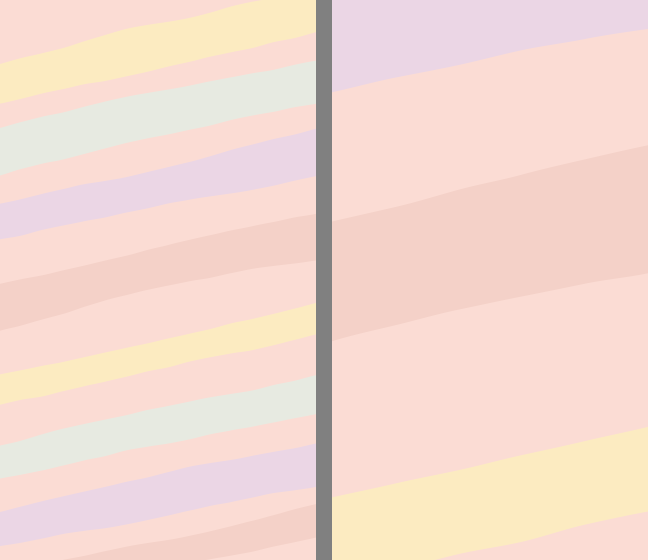
Left, the full canvas; right, a detail of the centre.
Reproduce this pattern procedurally as a WebGL 1 fragment shader.

```glsl
precision highp float;
// Hand-cut pastel stripes rising gently to the right over a blush ground.
// A cycle of four colours is laid twice; each stripe has its own place, taper
// and bend, and every edge gets a small noise wobble like cut paper.

uniform vec2 u_resolution;

#define GROUND vec3(0.984, 0.863, 0.831)
#define YELLOW vec3(0.988, 0.922, 0.757)
#define SAGE   vec3(0.906, 0.918, 0.882)
#define LILAC  vec3(0.922, 0.839, 0.898)
#define ROSE   vec3(0.957, 0.820, 0.784)
#define WOBBLE 0.0040      // edge wobble, fraction of canvas height
#define WOBBLE_CELLS 5.0   // wobbles across the canvas

float hash(float n) {
  return fract(sin(n * 127.1) * 43758.5453);
}

// Smooth 1D value noise in -1..1
float noise(float x) {
  float cell = floor(x);
  float f = fract(x);
  return mix(hash(cell), hash(cell + 1.0), f * f * (3.0 - 2.0 * f)) * 2.0 - 1.0;
}

// Offset of one edge: a broad bow plus broad and fine wobble
float edgeOffset(float x, float bend, float seed) {
  float broad = noise(x * WOBBLE_CELLS + seed * 17.0);
  float fine = noise(x * WOBBLE_CELLS * 3.0 + seed * 31.0);
  return bend * 4.0 * x * (1.0 - x) + WOBBLE * (0.75 * broad + 0.25 * fine);
}

vec3 stripeColor(int i) {
  if (i == 0) return YELLOW;
  if (i == 1) return SAGE;
  if (i == 2) return LILAC;
  return ROSE;
}

// Lays one colour cycle; each vec4 holds a value per stripe.
// p runs rightward and downward from the top left, both 0..1.
vec3 layCycle(vec3 color, vec2 p, vec4 leftY, vec4 rise, vec4 halfLeft,
              vec4 halfRight, vec4 bendTop, vec4 bendBottom, float seed) {
  for (int i = 0; i < 4; i++) {
    float id = seed + float(i) * 2.0;
    float center = leftY[i] - rise[i] * p.x;
    float halfWidth = mix(halfLeft[i], halfRight[i], p.x);
    float top = center - halfWidth + edgeOffset(p.x, bendTop[i], id);
    float bottom = center + halfWidth + edgeOffset(p.x, bendBottom[i], id + 1.0);
    float inside = min(p.y - top, bottom - p.y);
    float cover = clamp(0.5 + inside * u_resolution.y, 0.0, 1.0);
    color = mix(color, stripeColor(i), cover);
  }
  return color;
}

void main() {
  vec2 p = gl_FragCoord.xy / u_resolution;
  p.y = 1.0 - p.y;

  // Upper, wider cycle
  vec3 color = layCycle(GROUND, p,
    vec4(0.149, 0.269, 0.394, 0.549),
    vec4(0.128, 0.121, 0.121, 0.128),
    vec4(0.033, 0.042, 0.032, 0.041),
    vec4(0.036, 0.038, 0.041, 0.043),
    vec4(-0.009, -0.006, 0.004, 0.000),
    vec4(0.004, -0.007, 0.000, -0.012), 1.0);

  // Lower, narrower cycle
  color = layCycle(color, p,
    vec4(0.698, 0.826, 0.945, 1.048),
    vec4(0.130, 0.122, 0.117, 0.117),
    vec4(0.027, 0.032, 0.031, 0.026),
    vec4(0.029, 0.033, 0.038, 0.029),
    vec4(0.002, -0.002, -0.003, 0.005),
    vec4(0.000, -0.002, 0.002, 0.003), 9.0);

  gl_FragColor = vec4(color, 1.0);
}
```
